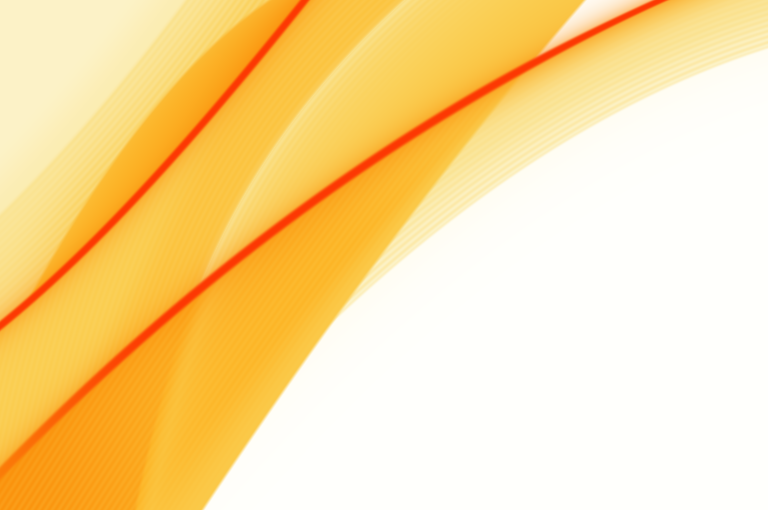
A Shadertoy shader for this background:

```glsl
// Draws translucent golden ribbons with two glowing red creases sweeping over white.

#define LINE_PITCH 0.0105
#define LINE_STRENGTH 0.10
#define EDGE_SOFTNESS 0.003
#define CREASE_WIDTH 0.0085
#define GLOW_WIDTH 0.022

const vec3 WHITE  = vec3(1.00, 1.00, 0.99);
const vec3 CREAM  = vec3(0.99, 0.95, 0.78);
const vec3 PALE   = vec3(0.98, 0.90, 0.60);
const vec3 SUN    = vec3(0.98, 0.81, 0.32);
const vec3 AMBER  = vec3(0.99, 0.71, 0.15);
const vec3 ORANGE = vec3(0.98, 0.56, 0.04);
const vec3 RED    = vec3(0.99, 0.22, 0.01);

// Approximate signed distance above the cubic c.x + c.y x + c.z x^2 + c.w x^3
float above(vec2 p, vec4 c) {
    float height = c.x + p.x * (c.y + p.x * (c.z + p.x * c.w));
    float slope = c.y + p.x * (2.0 * c.z + 3.0 * p.x * c.w);
    return (p.y - height) / sqrt(1.0 + slope * slope);
}

// Soft coverage of the positive side of an edge
float cover(float d) {
    float w = EDGE_SOFTNESS + 0.7 / iResolution.y;
    return smoothstep(-w, w, d);
}

// Fine threads that run parallel to an edge
float threads(float d) {
    return LINE_STRENGTH * (0.5 + 0.5 * cos(6.28318 * d / LINE_PITCH));
}

// Red core with an orange halo; width scales the core
vec3 crease(vec3 col, float d, float width, vec3 core) {
    float halo = exp(-abs(d) / GLOW_WIDTH);
    col = mix(col, ORANGE, 0.75 * halo);
    float r = d / (CREASE_WIDTH * width);
    return mix(col, core, exp(-r * r * r * r * 0.8));
}

void mainImage(out vec4 fragColor, in vec2 fragCoord) {
    vec2 p = fragCoord / iResolution.xy * vec2(1.5, 1.0);

    // Distances to the ribbon edges
    float upperCrease = above(p, vec4(0.361, 0.809, 0.580, -0.230));
    float mainCrease  = above(p, vec4(0.072, 1.029, -0.275, 0.027));
    float fanEdge     = above(p, vec4(-0.399, 1.422, -0.368, 0.0));
    float ribbonEdge  = above(p, vec4(-0.638, 1.704, -0.237, 0.0));
    float leafEdge    = above(p, vec4(0.307, 1.969, -1.240, 0.0));
    float veilEdge    = above(p, vec4(0.580, 0.980, 0.500, 0.0));
    float foldEdge    = above(p.yx, vec4(0.264, 0.217, 0.046, 0.264));
    float innerFold   = above(p.yx, vec4(0.032, 0.480, 0.0, 0.0));
    float belowMain   = cover(-mainCrease);

    // Pale fan on the right
    float fanDepth = clamp(fanEdge / max(fanEdge - mainCrease, 0.001), 0.0, 1.0);
    vec3 fan = mix(CREAM, PALE, smoothstep(0.0, 0.55, fanDepth));
    fan = mix(fan, SUN, 0.75 * smoothstep(0.5, 1.0, fanDepth));
    fan = mix(fan, SUN, 2.5 * threads(fanEdge) * (1.0 - fanDepth));
    vec3 col = mix(WHITE, CREAM, 0.2 * exp(-abs(fanEdge) / 0.06));
    col = mix(col, fan, cover(fanEdge) * belowMain);

    // Wide ribbon above the main crease, with a bright valley beside the fold
    vec3 valley = mix(SUN, PALE, 0.85 * exp(-max(foldEdge, 0.0) / 0.06));
    valley = mix(valley, AMBER, 0.25 * smoothstep(0.08, 0.25, foldEdge));
    valley = mix(valley, SUN, 3.0 * threads(foldEdge) * exp(-foldEdge * foldEdge * 60.0));
    vec3 middle = mix(SUN, AMBER, 0.42 * smoothstep(-0.02, 0.06, innerFold));
    middle = mix(middle, SUN, 0.4 * exp(-abs(innerFold) / 0.012));
    middle = mix(middle, PALE, threads(foldEdge));
    vec3 upper = mix(valley, middle, cover(-foldEdge));
    upper = mix(upper, PALE, 0.7 * exp(-abs(foldEdge) / 0.005));

    // Wide ribbon below the main crease, deepening to the lower left
    float depth = clamp(ribbonEdge / max(ribbonEdge - mainCrease, 0.001), 0.0, 1.0);
    float warmth = 1.0 - 0.65 * smoothstep(0.5, 0.9, p.y);
    vec3 lower = mix(SUN, AMBER, warmth * (0.25 + 0.75 * smoothstep(0.0, 0.35, depth)));
    lower = mix(lower, ORANGE, 0.3 * warmth * smoothstep(0.4, 1.0, depth));
    float corner = cover(-foldEdge) * (1.0 - smoothstep(0.0, 0.5, length(p)));
    lower = mix(lower, ORANGE, 0.15 * cover(-foldEdge) + 0.7 * corner);
    lower = mix(lower, SUN, threads(ribbonEdge) * 1.8);
    lower = mix(lower, SUN, 0.45 * exp(-abs(foldEdge - 0.03) / 0.04) * smoothstep(0.0, 0.02, foldEdge));
    col = mix(col, mix(upper, lower, belowMain), cover(ribbonEdge));

    // Cream backdrop and threaded veil on the upper left
    vec3 backdrop = mix(CREAM, PALE, 0.45 * smoothstep(0.1, 0.0, veilEdge));
    vec3 veil = mix(PALE, SUN, smoothstep(0.0, -0.13, veilEdge) * 0.7 + 0.15);
    veil = mix(veil, CREAM, 2.0 * threads(veilEdge));
    veil = mix(veil, PALE, 0.6 * smoothstep(0.2, 0.0, p.x));
    vec3 behind = mix(backdrop, veil, cover(-veilEdge));

    // Amber leaf between its curved edge and the upper crease
    vec3 leaf = mix(AMBER, ORANGE, 0.7 * smoothstep(0.55, 1.0, p.y) * exp(-upperCrease / 0.06));
    leaf = mix(leaf, SUN, 0.35 * exp(-abs(leafEdge) / 0.03));
    behind = mix(behind, leaf, cover(-leafEdge));
    col = mix(col, behind, cover(upperCrease));

    // Glowing creases
    col = crease(col, upperCrease, 0.85, RED);
    vec3 core = mix(ORANGE, RED, smoothstep(-0.15, 0.35, p.x));
    col = crease(col, mainCrease, 1.0 - 0.3 * smoothstep(0.9, 1.3, p.x), core);

    fragColor = vec4(clamp(col, 0.0, 1.0), 1.0);
}
```
